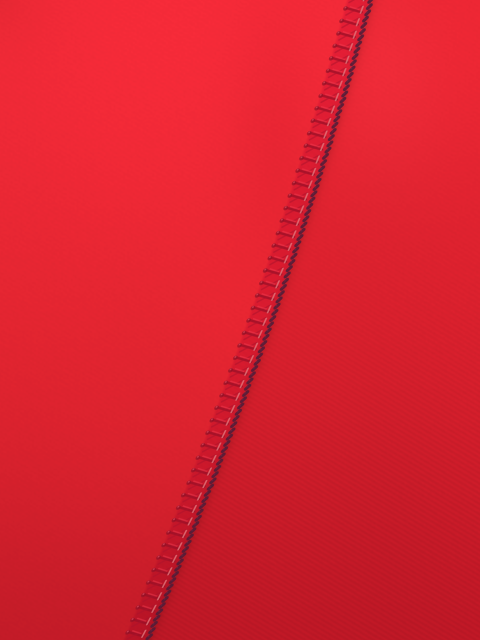
This texture is drawn by a Shadertoy shader. Its source:

```glsl
// Red stretch fabric crossed by a curved overlock seam with pale and navy thread.

float hash(vec2 p) {
    return fract(sin(dot(p, vec2(127.1, 311.7))) * 43758.5);
}

float noise(vec2 p) {
    vec2 i = floor(p), f = fract(p);
    f = f * f * (3.0 - 2.0 * f);
    return mix(mix(hash(i), hash(i + vec2(1, 0)), f.x),
               mix(hash(i + vec2(0, 1)), hash(i + vec2(1, 1)), f.x), f.y);
}

float segment(vec2 p, vec2 a, vec2 b) {
    vec2 d = b - a;
    return length(p - a - d * clamp(dot(p - a, d) / dot(d, d), 0.0, 1.0));
}

// Soft coverage of a thread with the given radius
float thread(float dist, float radius, float soft) {
    return 1.0 - smoothstep(radius - soft, radius + soft, dist);
}

float seamX(float y) {
    return 0.230 + 0.428 * y - 0.079 * y * y;
}

vec3 fabric(vec2 p, float across, float pixel) {
    // Light falls off downward, a little faster on the right panel
    vec3 left = mix(vec3(0.765, 0.105, 0.155), vec3(0.895, 0.145, 0.190), smoothstep(-0.1, 0.55, p.y));
    left = mix(left, vec3(0.955, 0.165, 0.220), smoothstep(0.4, 0.95, p.y));
    vec3 right = mix(vec3(0.735, 0.090, 0.145), vec3(0.845, 0.125, 0.175), smoothstep(-0.1, 0.6, p.y));
    right = mix(right, vec3(0.920, 0.150, 0.200), smoothstep(0.45, 0.95, p.y));
    float side = smoothstep(-0.01, 0.01, across);
    vec3 col = mix(left, right, side);

    // Broad folds and the sheen beside the top of the seam
    vec2 sheen = (p - vec2(0.60, 0.88)) / vec2(0.09, 0.16);
    col += vec3(0.025, 0.020, 0.022) * exp(-dot(sheen, sheen)) * side;
    vec2 hollow = (p - vec2(0.43, 0.80)) / vec2(0.07, 0.20);
    col -= vec3(0.035, 0.015, 0.015) * exp(-dot(hollow, hollow)) * (1.0 - side);
    col -= vec3(0.05, 0.01, 0.02) * exp(-length(p - vec2(0.0, 1.0)) * 14.0);
    col *= 1.0 + 0.025 * (noise(p * vec2(5.0, 4.0)) - 0.5);

    // Diagonal knit ribs, clearest low on the right panel
    float ribs = sin(6.2832 * dot(p, vec2(75.0, 125.0)));
    float visible = mix(0.004, 0.022, side * smoothstep(0.75, 0.2, p.y));
    col *= 1.0 + ribs * visible * smoothstep(0.006, 0.002, pixel);
    return col * (1.0 + 0.018 * (noise(p * 330.0) - 0.5));
}

void mainImage(out vec4 fragColor, in vec2 fragCoord) {
    float pixel = 1.0 / iResolution.y;
    vec2 p = fragCoord * pixel;
    float across = p.x - seamX(p.y);
    float soft = max(0.75 * pixel, 0.0006);
    vec3 col = fabric(p, across, pixel);

    // Contact shadow on the right and the raised strip under the stitches
    col *= 1.0 - 0.13 * exp(-abs(across - 0.004) / 0.006);
    float strip = smoothstep(-0.039, -0.033, across) * (1.0 - smoothstep(-0.004, 0.002, across));
    col = mix(col, col * vec3(0.94, 0.72, 0.95), strip);

    float pitch = 0.0195;
    float row = floor(p.y / pitch);
    for (int k = -1; k <= 1; k++) {
        float id = row + float(k);
        float jitter = hash(vec2(id, 3.0)) - 0.5;
        vec2 q = vec2(across + 0.0012 * jitter, p.y - (id + 0.5) * pitch);

        // Crimson lace: a sloping rung and a return diagonal
        float rung = segment(q, vec2(-0.036, 0.003), vec2(-0.009, -0.004));
        float back = segment(q, vec2(-0.032, -0.008), vec2(-0.011, 0.006));
        col = mix(col, vec3(0.60, 0.06, 0.15), 0.75 * thread(rung, 0.0018, soft));
        col = mix(col, vec3(0.67, 0.07, 0.17), 0.50 * thread(back, 0.0014, soft));
        float glint = segment(q, vec2(-0.029, 0.0045), vec2(-0.015, 0.0005));
        col = mix(col, vec3(0.95, 0.24, 0.32), 0.50 * thread(glint, 0.0010, soft));

        // Loop knots on the left edge
        float knot = length(q - vec2(-0.036, 0.002));
        col = mix(col, vec3(0.58, 0.07, 0.15), 0.75 * thread(knot, 0.0034, soft));
        knot = length(q - vec2(-0.0365, 0.0035));
        col = mix(col, vec3(0.90, 0.30, 0.38), 0.65 * thread(knot, 0.0014, soft));

        // Pale running stitch
        float dash = segment(q, vec2(-0.0105, -0.005), vec2(-0.0095, 0.005));
        col = mix(col, vec3(0.88, 0.47, 0.49), 0.80 * thread(dash, 0.0013, soft));

        // Navy edge: two twisted beads per stitch
        for (int b = 0; b < 2; b++) {
            vec2 n = q - vec2(0.0005, (float(b) - 0.5) * 0.5 * pitch);
            float bead = segment(n, vec2(-0.0016, -0.0025), vec2(0.0018, 0.0025));
            col = mix(col, vec3(0.30, 0.11, 0.22), 0.85 * thread(bead, 0.0028, soft));
            float shine = length(n - vec2(-0.0012, 0.001));
            col = mix(col, vec3(0.46, 0.20, 0.32), 0.45 * thread(shine, 0.0010, soft));
        }
    }
    fragColor = vec4(clamp(col, 0.0, 1.0), 1.0);
}
```
